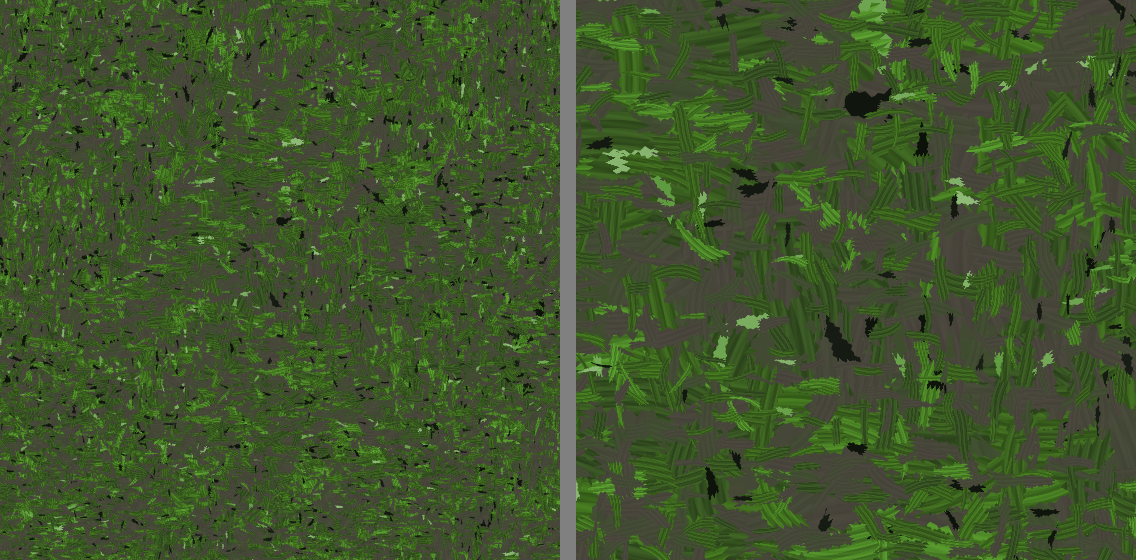
Left, the full canvas; right, a detail of the centre.
Reproduce this texture procedurally as a WebGL 1 fragment shader.

```glsl
precision highp float;
uniform vec2 u_resolution;

vec4 hash4(vec2 cell) {
  vec4 p = fract(cell.xyxy * vec4(0.1031, 0.1030, 0.0973, 0.1099));
  p += dot(p, p.wzxy + 33.33);
  return fract((p.xxyz + p.yzzw) * p.zywx);
}

// Layered sines, roughly -1 to 1
float drift(vec2 p) {
  return 0.5 * sin(p.x * 1.3 + 2.0 * sin(p.y * 0.9))
       + 0.5 * sin(p.y * 1.7 - p.x * 0.6 + 1.6 * sin(p.x * 1.1 + 2.0));
}

float zigzag(float x) {
  return abs(fract(x) - 0.5) * 4.0 - 1.0;
}

vec3 paintColor(float pick, float tone) {
  vec3 earth = mix(vec3(0.285, 0.27, 0.235), vec3(0.25, 0.305, 0.19), tone * tone);
  vec3 moss = mix(vec3(0.20, 0.30, 0.13), vec3(0.23, 0.39, 0.11), tone);
  vec3 leaf = mix(vec3(0.24, 0.42, 0.11), vec3(0.32, 0.56, 0.17), tone * tone);
  return pick < 0.44 ? earth : pick < 0.84 ? moss : leaf;
}

// Lays one bent, ragged dab over the colour below it
vec3 dab(vec3 below, vec2 p, vec2 cell, float scale, float fineness, float edge) {
  vec4 place = hash4(cell + fineness * 371.0 + 11.0);
  vec4 look = hash4(cell + fineness * 593.0 + 83.0);
  vec4 form = hash4(cell + fineness * 817.0 + 47.0);
  vec2 home = (cell + 0.5) / scale;
  if (place.w > mix(1.0 - 0.72 * fineness, 0.72, edge)) return below;

  // Upright strokes gather near the top and sides, flat ones below
  float upright = 0.42 + 0.45 * (home.y - 0.5) + 0.4 * drift(home * 9.0 + 4.0)
                + 0.5 * (abs(home.x - 0.5) - 0.25);
  float angle = form.x < upright ? 1.571 : 0.0;
  angle += (place.z - 0.5) * (form.y < 0.25 ? 2.8 : 0.6);
  float c = cos(angle), s = sin(angle);
  vec2 q = p - cell - place.xy;
  q = vec2(c * q.x + s * q.y, c * q.y - s * q.x);
  q.y += (form.z - 0.5) * 0.6 * q.x * q.x;

  float accent = fineness > 0.25 ? look.z : 0.5;
  bool dark = accent < 0.075;
  bool pale = accent > 0.968;
  float size = dark || pale ? 0.6 : 1.0;
  float halfLength = size * mix(0.4, 0.8, form.w);
  float halfWidth = size * mix(0.07, 0.23, look.w);

  // Tapered sides, slanted ends and angular nicks
  float taper = 1.0 + (look.x - 0.5) * 1.4 * q.x / halfLength;
  float nick = 0.22 * zigzag(q.x * 3.1 + look.y * 7.0)
             + 0.14 * zigzag(q.x * 8.3 + form.x * 9.0);
  float side = abs(q.y) - halfWidth * (taper + nick);
  float end = abs(q.x + (form.y - 0.5) * 1.6 * q.y) - halfLength
            + 0.07 * zigzag(q.y * 9.0 + form.z * 5.0);
  float cover = clamp(0.5 - max(side, end) * u_resolution.y / scale, 0.0, 1.0);

  float pick = look.x - 0.15 * drift(home * 23.0);
  vec3 paint = paintColor(pick, look.y);

  // Bristle streaks follow the bend
  float bristle = sin(q.y * 48.0 + 1.5 * sin(q.x * 4.0 + form.w * 6.0) + look.z * 20.0);
  float fleck = sin(q.y * 105.0 + q.x * 7.0 + form.x * 30.0);
  float streak = smoothstep(-0.25, 0.25, bristle) - 0.5 + 0.3 * fleck;
  paint *= 1.0 + streak * (pick < 0.44 ? 0.06 : 0.22);
  if (dark) paint = vec3(0.045, 0.065, 0.035) + 0.05 * look.y;
  if (pale) paint = mix(vec3(0.36, 0.60, 0.23), vec3(0.56, 0.73, 0.47), look.y);
  return mix(below, paint, cover);
}

void main() {
  vec2 uv = gl_FragCoord.xy / u_resolution.y;
  vec3 color = mix(vec3(0.28, 0.27, 0.23), vec3(0.24, 0.31, 0.17),
                   0.5 + 0.5 * drift(uv * 30.0));

  // Detail is broad in the upper middle and fine towards the borders
  vec2 fromMiddle = (uv - vec2(0.5, 0.6)) * vec2(1.1, 1.0);
  float edge = smoothstep(0.2, 0.58, length(fromMiddle));

  // Coarse to fine layers of dabs
  for (int layer = 0; layer < 12; layer++) {
    float fineness = float(layer) / 11.0;
    float scale = 9.0 * pow(8.2, fineness);
    vec2 p = uv * scale;
    for (int y = -1; y <= 1; y++) {
      for (int x = -1; x <= 1; x++) {
        vec2 cell = floor(p) + vec2(float(x), float(y));
        vec2 offset = (cell + 0.5) / scale - vec2(0.5, 0.6);
        float cellEdge = smoothstep(0.2, 0.58, length(offset * vec2(1.1, 1.0)));
        color = dab(color, p, cell, scale, fineness, cellEdge);
      }
    }
  }

  // Faint mottling, strongest at the borders
  color *= 1.0 + 0.025 * (0.5 + edge) * drift(uv * 140.0);
  gl_FragColor = vec4(color, 1.0);
}
```
